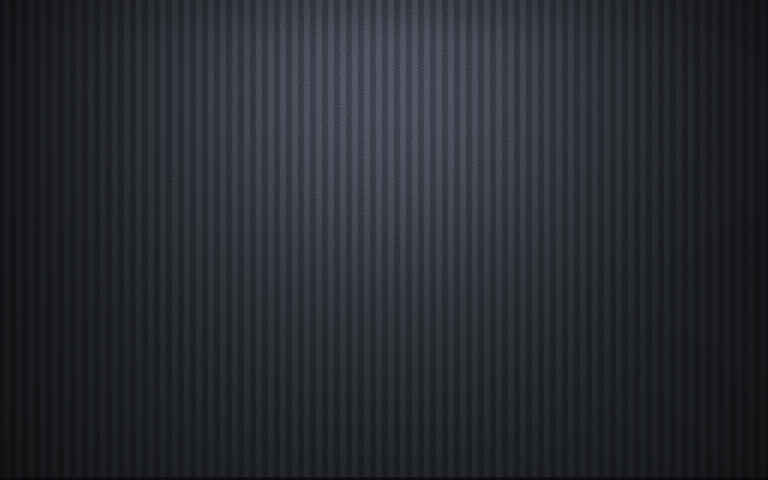
Reproduce this pattern procedurally as a Shadertoy shader.

```glsl
// Dark slate pinstriped cloth lit by a soft blue-grey glow from above.
#define STRIPE_COUNT 64.0
#define STRIPE_CENTER 0.58
#define STRIPE_CONTRAST 0.14
#define GLOW_CENTER vec2(0.5, 0.84)
#define GLOW_SIZE vec2(0.215, 0.35)
#define GLOW_COLOR vec3(0.167, 0.170, 0.208)
#define CLOTH_COLOR vec3(0.119, 0.130, 0.143)
#define EDGE_SHADE 0.40
#define WEAVE_CONTRAST 0.035
#define GRAIN_CONTRAST 0.10
#define GRAIN_SCALE 330.0

vec2 hashGradient(vec2 cell) {
    vec3 p = fract(cell.xyx * vec3(0.1031, 0.1030, 0.0973));
    p += dot(p, p.yzx + 33.33);
    float angle = 6.28319 * fract((p.x + p.y) * p.z);
    return vec2(cos(angle), sin(angle));
}

float gradientNoise(vec2 p) {
    vec2 cell = floor(p);
    vec2 f = fract(p);
    vec2 blend = f * f * f * (f * (f * 6.0 - 15.0) + 10.0);
    vec2 right = vec2(1.0, 0.0);
    vec2 up = vec2(0.0, 1.0);
    float a = dot(hashGradient(cell), f);
    float b = dot(hashGradient(cell + right), f - right);
    float c = dot(hashGradient(cell + up), f - up);
    float d = dot(hashGradient(cell + 1.0), f - 1.0);
    return mix(mix(a, b, blend.x), mix(c, d, blend.x), blend.y);
}

// Returns -1 in dark stripes and +1 in light stripes.
float stripeMask(float x, float pixel) {
    float phase = x * STRIPE_COUNT - STRIPE_CENTER;
    float edge = 0.25 - abs(fract(phase + 0.5) - 0.5);
    float blur = 0.045 + 0.6 * pixel * STRIPE_COUNT;
    return smoothstep(-blur, blur, edge) * 2.0 - 1.0;
}

// Fine diagonal threads that change direction with each stripe.
float twill(vec2 p, float stripe, float pixel) {
    float slope = stripe < 0.0 ? -1.0 : 1.0;
    float threads = sin(6.28319 * 190.0 * (p.y + slope * p.x * 0.6));
    return threads * (1.0 - smoothstep(0.25, 0.7, pixel * 190.0));
}

void mainImage(out vec4 fragColor, in vec2 fragCoord) {
    vec2 uv = fragCoord / iResolution.xy;
    vec2 p = fragCoord / iResolution.x;
    float pixel = 1.0 / iResolution.x;

    // Broad light, with a slightly shaded upper edge
    vec2 offset = (uv - GLOW_CENTER) / GLOW_SIZE;
    float glow = exp(-0.5 * dot(offset, offset));
    glow *= 1.0 - 0.18 * smoothstep(0.90, 1.0, uv.y);

    // Darkness gathered at the sides and the corners
    vec2 side = abs(uv - 0.5) * 2.0;
    float shade = pow(side.x, 2.6) + 0.22 * pow(side.y, 4.0);
    vec3 color = CLOTH_COLOR * (1.0 - EDGE_SHADE * min(shade, 1.2));
    color += GLOW_COLOR * glow;

    // Stripes, threads and grain
    float stripe = stripeMask(uv.x, pixel);
    float texture_ = WEAVE_CONTRAST * twill(p, stripe, pixel);
    texture_ += GRAIN_CONTRAST * gradientNoise(p * GRAIN_SCALE);
    color *= 1.0 + STRIPE_CONTRAST * stripe + texture_;

    // Thin dark hem along the bottom
    float hem = 1.0 - smoothstep(0.003, 0.008, uv.y);
    color = mix(color, vec3(0.045, 0.025, 0.045), 0.8 * hem);

    fragColor = vec4(clamp(color, 0.0, 1.0), 1.0);
}
```
